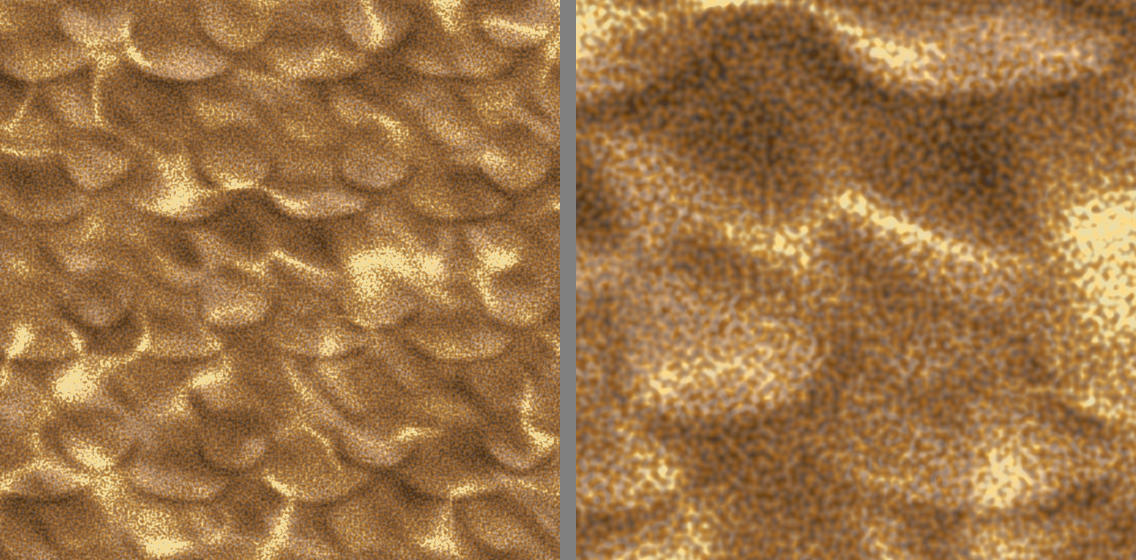
Left: the whole. Right: its middle third, enlarged.
A Shadertoy shader for this texture:

```glsl
#define CELLS 4.0
#define WARP 0.035
#define EDGE_DARK 0.30
#define RIDGE_FREQ 6.0
#define RIDGE_GAIN 0.54
#define HOLLOW_DARK 0.22
#define STREAK_GAIN 0.26
#define BROAD_CONTRAST 0.80
#define BRIGHTNESS 0.535
#define GRAIN_FREQ 205.0
#define GRAIN_GAIN 0.40
#define HUE_GRAIN 0.16

const vec3 MAUVE = vec3(0.72, 0.57, 0.43);

// Dark crease to bright highlight
const vec3 RAMP[6] = vec3[6](
    vec3(0.32, 0.21, 0.11), vec3(0.42, 0.295, 0.165), vec3(0.53, 0.36, 0.205),
    vec3(0.62, 0.44, 0.245), vec3(0.75, 0.57, 0.31), vec3(0.95, 0.86, 0.60));

// Scales in one repeat: centre.xy, radii.zw
const vec4 SCALES[4] = vec4[4](
    vec4(0.13, 0.20, 0.34, 0.19), vec4(0.66, 0.20, 0.36, 0.20),
    vec4(0.28, 0.61, 0.36, 0.18), vec4(0.69, 0.88, 0.25, 0.22));

// Tilt and edge softness of each scale
const vec2 STYLE[4] = vec2[4](
    vec2(-0.50, 0.36), vec2(-0.60, 0.34), vec2(0.0, 0.19), vec2(-0.08, 0.19));

vec2 gradientAt(vec2 cell) {
    vec3 p = fract(cell.xyx * vec3(0.1031, 0.1030, 0.0973));
    p += dot(p, p.yzx + 33.33);
    float angle = 6.28318 * fract((p.x + p.y) * p.z);
    return vec2(cos(angle), sin(angle));
}

float gradientNoise(vec2 p) {
    vec2 i = floor(p), f = p - i;
    vec2 u = f * f * f * (f * (f * 6.0 - 15.0) + 10.0);
    vec2 e = vec2(1.0, 0.0);
    float low = mix(dot(gradientAt(i), f),
                    dot(gradientAt(i + e), f - e), u.x);
    float high = mix(dot(gradientAt(i + e.yx), f - e.yx),
                     dot(gradientAt(i + 1.0), f - 1.0), u.x);
    return mix(low, high, u.y);
}

vec2 rotate(vec2 p, float angle) {
    float c = cos(angle), s = sin(angle);
    return vec2(c * p.x - s * p.y, s * p.x + c * p.y);
}

// Overlapping scales, lit along the lower rim, with a shadow under each
float scaleTone(vec2 p) {
    float tone = 0.42;
    for (int i = 0; i < 4; i++) {
        vec2 d = fract(p - SCALES[i].xy + 0.5) - 0.5;
        vec2 q = rotate(d, -STYLE[i].x) / SCALES[i].zw;
        float dist = length(q) - 1.0;
        float soft = STYLE[i].y;
        float below = 1.0 - smoothstep(-0.6, 0.25, q.y);
        float rim = max(dist - 0.08, 0.0) / 0.20;
        tone -= EDGE_DARK * below * exp(-rim * rim) * (1.0 - soft);
        float lit = mix(0.66, 0.32, smoothstep(-0.65, 0.85, q.y));
        tone = mix(tone, lit, 1.0 - smoothstep(-soft, soft, dist));
    }
    vec2 pit = (fract(p - vec2(0.04, 0.20) + 0.5) - 0.5) / vec2(0.11, 0.07);
    return tone - 0.18 * exp(-dot(pit, pit));
}

vec3 rampColor(float tone) {
    vec3 color = RAMP[0];
    for (int i = 1; i < 6; i++)
        color = mix(color, RAMP[i], clamp(tone * 5.0 - float(i - 1), 0.0, 1.0));
    return color;
}

void mainImage(out vec4 fragColor, in vec2 fragCoord) {
    vec2 uv = fragCoord / iResolution.y;
    vec2 wobble = vec2(gradientNoise(uv * 9.0 + 3.7),
                       gradientNoise(uv * 9.0 + 41.3));

    // Regular layer of scales and diagonal streaks
    float tone = scaleTone(uv * CELLS + wobble * WARP * CELLS * 0.4);
    vec2 slanted = rotate(uv + wobble * 0.02, 0.6);
    tone += STREAK_GAIN * gradientNoise(slanted * vec2(10.0, 30.0) + 17.0);
    tone += 0.18 * gradientNoise(uv * 17.0 + 71.5);

    // Irregular bright rims around dark hollows
    vec2 ringPos = rotate(uv + wobble * WARP, 0.5) * vec2(0.85, 1.15);
    float ring = gradientNoise(ringPos * RIDGE_FREQ + 8.3)
               + 0.25 * gradientNoise(ringPos * RIDGE_FREQ * 2.1 + 29.6);
    float gate = smoothstep(-0.25, 0.35, gradientNoise(uv * 6.5 + 55.2));
    float thin = ring / mix(0.05, 0.10, gate);
    float ridge = gate * exp(-thin * thin);
    tone += RIDGE_GAIN * ridge;
    tone -= HOLLOW_DARK * smoothstep(0.08, 0.40, ring);
    tone = BRIGHTNESS + BROAD_CONTRAST * (tone - 0.46);

    // Fine grain in lightness and hue
    float grain = gradientNoise(uv * GRAIN_FREQ + 0.37)
                + 0.5 * gradientNoise(rotate(uv, 0.7) * GRAIN_FREQ * 0.7);
    float hueGrain = gradientNoise(rotate(uv, 0.4) * GRAIN_FREQ + 91.7);
    float mauveLight = smoothstep(0.40, 0.62, tone) * (1.0 - ridge);
    tone += GRAIN_GAIN * grain;

    vec3 color = rampColor(tone);
    float patches = gradientNoise(uv * 10.0 + 13.9) + 0.9 * hueGrain;
    float mauve = smoothstep(-0.10, 0.40, patches) * mauveLight;
    color = mix(color, MAUVE * (0.55 + 0.72 * tone), 0.8 * mauve);
    color += HUE_GRAIN * hueGrain * vec3(-0.5, 0.1, 1.0);
    fragColor = vec4(clamp(color, 0.0, 1.0), 1.0);
}
```
